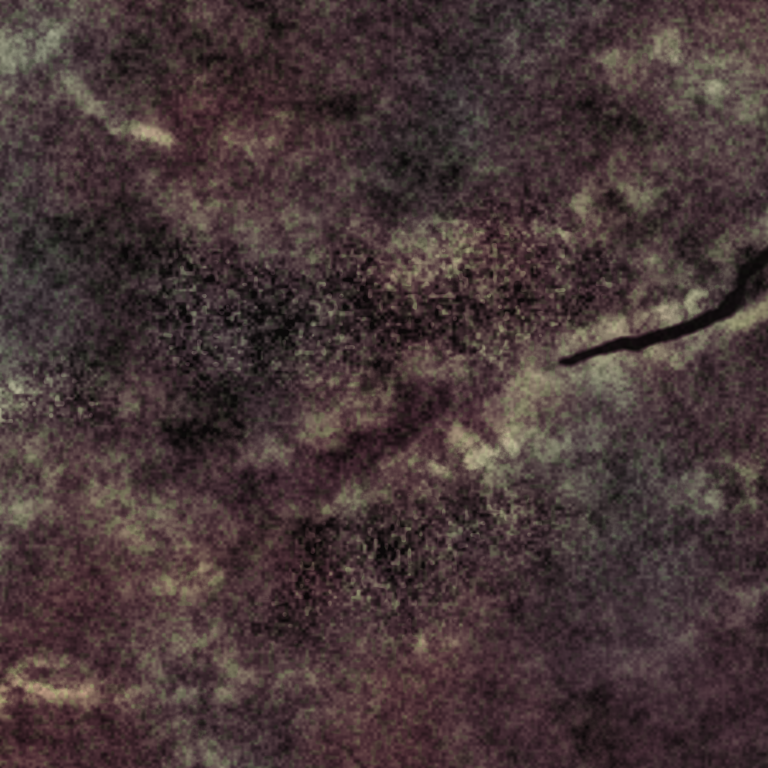
Give the GLSL for this texture, as a Shadertoy shader.

```glsl
// Weathered purple-brown rock with pale lichen blotches, dark pits and a crack.
// One tone value is built from layered value noise, soft streaks and fine grain,
// then turned into colour: plum in the shadows, cream in the highlights.

float hash(vec2 p) {
    vec3 q = fract(vec3(p.xyx) * 0.1031);
    q += dot(q, q.yzx + 33.33);
    return fract((q.x + q.y) * q.z);
}

float noise(vec2 p) {
    vec2 i = floor(p), f = fract(p);
    f = f * f * (3.0 - 2.0 * f);
    return mix(mix(hash(i), hash(i + vec2(1, 0)), f.x),
               mix(hash(i + vec2(0, 1)), hash(i + vec2(1, 1)), f.x), f.y);
}

float fbm(vec2 p) {
    float sum = 0.0, amp = 0.52;
    for (int i = 0; i < 5; i++) {
        sum += amp * noise(p);
        p = mat2(1.6, 1.2, -1.2, 1.6) * p + 17.3;
        amp *= 0.5;
    }
    return sum;
}

// x: distance to the segment, y: position along it
vec2 segment(vec2 p, vec2 a, vec2 b) {
    vec2 ab = b - a;
    float h = clamp(dot(p - a, ab) / dot(ab, ab), 0.0, 1.0);
    return vec2(length(p - a - ab * h), h);
}

// Soft streak from a to b
float streak(vec2 p, vec2 a, vec2 b, float width) {
    return 1.0 - smoothstep(0.2 * width, width, segment(p, a, b).x);
}

void mainImage(out vec4 fragColor, in vec2 fragCoord) {
    vec2 p = fragCoord / iResolution.xy;
    vec2 wobble = vec2(fbm(p * 11.0), fbm(p * 11.0 + 40.0)) - 0.5;
    vec2 w = p + 0.13 * wobble;
    vec2 tilted = mat2(0.96, 0.27, -0.27, 0.96) * p;
    tilted = vec2(dot(p, vec2(0.96, 0.27)), dot(p, vec2(-0.27, 0.96)));

    // Lichen: drifting blotches plus streaks along the ridges
    float quiet = smoothstep(0.5, 0.8, p.x) * (1.0 - smoothstep(0.12, 0.32, p.y));
    float pale = smoothstep(0.51, 0.74, fbm(tilted * vec2(7.0, 10.0) + 3.0));
    pale *= 1.0 - 0.75 * quiet;
    pale += 0.8 * streak(w, vec2(0.31, 0.42), vec2(0.57, 0.53), 0.065);
    pale += 0.9 * streak(w, vec2(0.45, 0.35), vec2(0.65, 0.42), 0.035);
    pale += 0.8 * streak(w, vec2(0.06, 0.90), vec2(0.35, 0.82), 0.028);
    pale += 0.5 * streak(w, vec2(0.22, 0.73), vec2(0.40, 0.72), 0.06);
    pale += 0.9 * streak(w, vec2(0.02, 0.12), vec2(0.09, 0.09), 0.035);
    pale += 0.7 * streak(w, vec2(0.86, 0.95), vec2(0.91, 0.94), 0.03);
    float mottle = smoothstep(0.32, 0.68, fbm(p * 42.0));
    pale *= 0.35 + 1.1 * mottle;

    // Shadows: scattered pits and the smooth band under the ridge
    float pits = smoothstep(0.54, 0.76, fbm(tilted * vec2(8.0, 11.0) + 61.0));
    pits += 0.6 * streak(w, vec2(0.42, 0.60), vec2(0.66, 0.60), 0.06);
    pits += 0.5 * streak(w, vec2(0.60, 0.36), vec2(0.80, 0.37), 0.08);
    float band = streak(w, vec2(0.35, 0.37), vec2(0.66, 0.49), 0.055);

    // Speckled zones carry stronger grain
    float speckle = streak(w, vec2(0.28, 0.59), vec2(0.72, 0.63), 0.13);
    speckle += streak(w, vec2(0.44, 0.24), vec2(0.66, 0.31), 0.12);
    speckle += streak(w, vec2(0.0, 0.49), vec2(0.10, 0.48), 0.06);
    float grain = 0.65 * noise(p * 225.0) + 0.55 * noise(p * 118.0 + 9.0) - 0.6;
    float flecks = smoothstep(0.62, 0.9, noise(p * 135.0 + 70.0));

    float tone = 0.272 + 0.26 * (fbm(p * 4.0 + 25.0) - 0.5) + 0.2 * (fbm(p * 30.0 + 5.0) - 0.5);
    tone += 0.155 * pale - 0.085 * pits * (1.2 - 0.6 * mottle) - 0.065 * band - 0.03 * quiet;
    tone += grain * (0.22 + 0.14 * speckle) * (1.0 - 0.3 * quiet);
    tone += speckle * (0.16 * flecks - 0.035);

    // Crack: a tapering broken line with bright rims
    vec2 path[5] = vec2[5](vec2(0.735, 0.530), vec2(0.835, 0.543),
                           vec2(0.950, 0.590), vec2(0.972, 0.648), vec2(1.03, 0.685));
    vec2 c = p + 0.035 * wobble;
    float gap = 1.0, rim = 1.0;
    for (int i = 0; i < 4; i++) {
        vec2 s = segment(c, path[i], path[i + 1]);
        float along = (float(i) + s.y) / 4.0;
        float halfWidth = 0.0045 + 0.005 * noise(vec2(along * 9.0, 4.0));
        gap = min(gap, s.x - halfWidth * smoothstep(-0.05, 0.08, along));
        rim = min(rim, segment(c, path[i] + vec2(-0.025, 0.022), path[i + 1] + vec2(-0.025, 0.022)).x);
    }
    float rimLight = (1.0 - smoothstep(0.004, 0.026, rim)) * (0.3 + 0.7 * mottle);
    float lip = streak(c, vec2(0.965, 0.575), vec2(1.02, 0.61), 0.024);
    tone += 0.17 * rimLight + 0.34 * lip;
    tone = mix(tone, 0.06 + 0.05 * grain, 1.0 - smoothstep(-0.003, 0.005, gap));
    tone = clamp(tone, 0.045, 0.8);

    // Colour: plum to cream by tone, with olive grains and cool or red regions
    float olive = smoothstep(0.52, 0.82, noise(p * 150.0 + 33.0)) * (1.0 - 0.6 * quiet);
    float region = fbm(p * 3.5 + 80.0) - 0.5 + 0.25 * (0.4 - p.x) * (p.y - 0.3);
    float green = mix(0.66, 0.91, smoothstep(0.2, 0.55, tone));
    green += 0.15 * olive + 0.3 * region + 0.06 * min(pits, 1.0) - 0.03 * band;
    float blue = 0.77 + 0.25 * region + 0.03 * quiet - 0.05 * lip;
    fragColor = vec4(tone * vec3(1.0 - 0.15 * region, min(green, 0.97), blue), 1.0);
}
```
